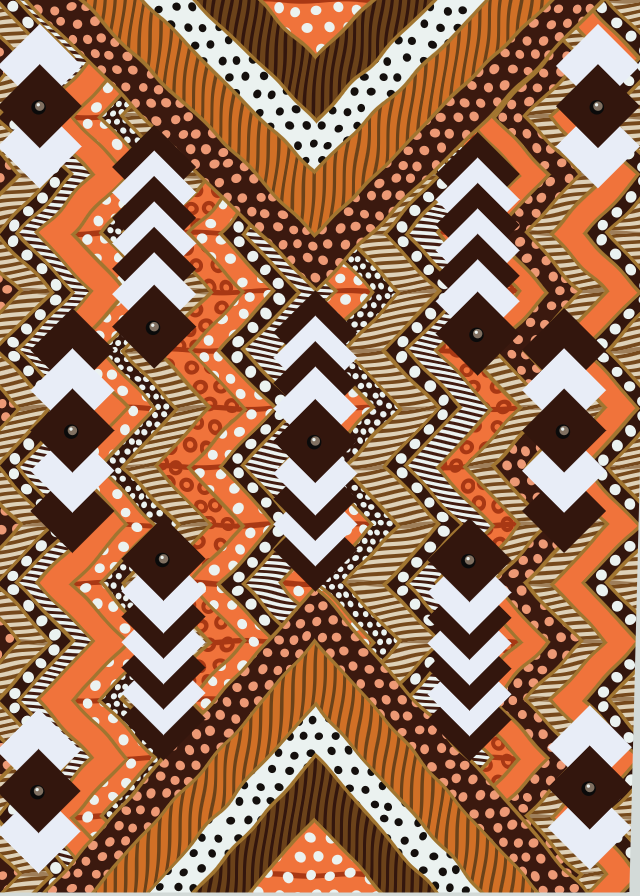
This pattern is drawn by a Shadertoy shader. Its source:

```glsl
// Hand-painted zigzag bands between two dotted chevrons, overlaid with stacked paper diamonds.
#define SIZE vec2(5.48, 7.68)
#define PX (SIZE.y / iResolution.y)
#define AXIS 2.70
#define ZIG 0.94
#define DIAMOND 0.36
#define OUTLINE 0.015
#define WOBBLE 0.010

const vec3 DARK = vec3(0.20, 0.085, 0.05);
const vec3 PALE = vec3(0.92, 0.95, 0.94);
const vec3 PAPER = vec3(0.91, 0.93, 0.97);
const vec3 ORANGE = vec3(0.94, 0.45, 0.23);
const vec3 OCHRE = vec3(0.82, 0.44, 0.15);
const vec3 GOLD = vec3(0.63, 0.46, 0.19);
const vec3 UMBER = vec3(0.42, 0.26, 0.10);
const vec3 CREAM = vec3(0.87, 0.82, 0.72);
const vec3 PINK = vec3(0.93, 0.60, 0.46);
const vec3 RUST = vec3(0.66, 0.22, 0.08);

// Left border and paint kind of each zigzag band
const float EDGE[23] = float[23](-0.30, -0.03, 0.15, 0.32, 0.62, 0.86, 1.05, 1.33, 1.62, 1.88, 2.08,
    2.40, 2.72, 2.95, 3.29, 3.48, 3.74, 3.98, 4.22, 4.50, 4.72, 5.00, 5.20);
const int KIND[23] = int[23](1, 2, 3, 4, 5, 6, 1, 7, 5, 2, 3, 5, 6, 1, 2, 3, 7, 4, 0, 1, 4, 2, 1);

// Depth and paint kind of each chevron band, from outside in
const float CHEVRON[5] = float[5](0.0, 0.47, 1.00, 1.45, 1.99);
const int CHEVRON_KIND[5] = int[5](0, 8, 9, 10, 5);

// Diamond stacks: centre x, centre y, pieces above, pieces below
const vec4 STACK[11] = vec4[11](
    vec4(0.34, 0.91, 1, 1), vec4(5.12, 0.91, 1, 1), vec4(0.33, 6.78, 1, 1), vec4(5.05, 6.75, 1, 1),
    vec4(1.32, 2.80, 6, 0), vec4(4.09, 2.86, 6, 0), vec4(1.40, 4.79, 0, 6), vec4(4.02, 4.80, 0, 6),
    vec4(0.62, 3.69, 2, 2), vec4(4.83, 3.69, 2, 2), vec4(2.70, 3.78, 4, 4));

float fill(float d) { return clamp(0.5 - d / PX, 0.0, 1.0); }

vec2 hash2(vec2 p) {
    return fract(sin(vec2(dot(p, vec2(127.1, 311.7)), dot(p, vec2(269.5, 183.3)))) * 437.58);
}

// Distance to the centre of the nearest scattered dot
float dots(vec2 p, float cell) {
    vec2 q = p / cell;
    q.x += 0.5 * mod(floor(q.y), 2.0);
    return length(fract(q) - 0.5 - 0.3 * (hash2(floor(q)) - 0.5)) * cell;
}

float hatch(float t, float gap, float halfWidth) {
    return fill(abs(fract(t / gap) - 0.5) * gap - halfWidth);
}

// Sideways shift of the zigzag, pointing right at half heights
float zigzag(float y) { return ZIG * (0.5 - abs(fract(y) - 0.5)); }

// One row of beads that follows a zigzag with its middle at x = mid
float beadRow(vec2 p, float mid) {
    float y = (floor(p.y * 8.0) + 0.5) / 8.0;
    return length(p - vec2(mid + zigzag(y), y));
}

vec3 paint(int kind, vec2 p, float mid) {
    float tip = fill(abs(fract(p.y * 2.0 + 0.5) - 0.5) * 0.5 - 0.022);
    if (kind == 0) return mix(DARK * 1.15, PINK, fill(dots(p, 0.135) - 0.040));
    if (kind == 1) return mix(CREAM, UMBER * 1.1, max(hatch(p.y + 0.15 * p.x, 0.068, 0.016), 0.6 * tip));
    if (kind == 2) return mix(DARK, PALE, fill(beadRow(p, mid) - 0.047));
    if (kind == 3) return mix(PALE, DARK * 1.3, hatch(p.y - 0.15 * p.x, 0.056, 0.013));
    if (kind == 4) return ORANGE;
    if (kind == 5) return mix(mix(ORANGE, RUST, tip), PALE, fill(dots(p, 0.165) - 0.044));
    if (kind == 6) return mix(DARK, PALE, fill(dots(p, 0.078) - 0.026));
    if (kind == 7) return mix(ORANGE, RUST, max(tip, fill(abs(dots(p, 0.17) - 0.045) - 0.018)));
    if (kind == 8) return mix(OCHRE, UMBER, hatch(p.x + 0.1 * p.y, 0.085, 0.014));
    if (kind == 9) return mix(PALE, vec3(0.08, 0.06, 0.05), fill(dots(p, 0.145) - 0.035));
    return mix(UMBER, DARK, hatch(p.x + 0.1 * p.y, 0.072, 0.014));
}

vec3 zigzagField(vec2 p) {
    float u = p.x - zigzag(p.y), line = 1.0, mid = -0.4;
    int kind = 0;
    for (int i = 0; i < 23; i++) {
        if (u > EDGE[i]) {
            kind = KIND[i];
            mid = 0.5 * (EDGE[i] + EDGE[min(i + 1, 22)]);
        }
        line = min(line, abs(u - EDGE[i]) * 0.73);
    }
    // The plain orange band right of centre turns striped at mid height
    if (kind == 4 && abs(mid - 4.1) < 0.1 && abs(p.y - 4.0) < 1.0) kind = 1;
    return mix(paint(kind, p, mid), GOLD, fill(line - OUTLINE));
}

void mainImage(out vec4 fragColor, in vec2 fragCoord) {
    vec2 sheet = fragCoord / iResolution.xy * SIZE;
    sheet.y = SIZE.y - sheet.y;
    vec2 p = sheet + WOBBLE * sin(sheet.yx * 9.0 + 2.0 * sin(sheet * 5.0));
    vec3 col = zigzagField(p);

    // Chevrons at top and bottom
    float side = abs(p.x - AXIS);
    float depth = max(2.48 - p.y - side, p.y - 1.13 * side - 5.03);
    for (int i = 0; i < 5; i++) {
        float d = (CHEVRON[i] - depth) * 0.69;
        col = mix(col, paint(CHEVRON_KIND[i], p, 0.0), fill(d));
        col = mix(col, GOLD, fill(abs(d) - OUTLINE));
    }

    // Paper diamonds, outermost first, with a metal bead in the middle
    for (int k = 0; k < 11; k++) {
        vec2 q = sheet - STACK[k].xy;
        float count = q.y < 0.0 ? STACK[k].z : STACK[k].w;
        bool tall = max(STACK[k].z, STACK[k].w) > 3.0;
        for (float i = count; i >= 0.0; i--) {
            float lift = tall ? 0.06 * min(i, 1.0) + 0.218 * i : 0.345 * i;
            float d = (abs(q.x) + abs(abs(q.y) - lift) - DIAMOND) * 0.707;
            col = mix(col, mod(i, 2.0) < 0.5 ? DARK : PAPER, fill(d));
        }
        col = mix(col, vec3(0.04), fill(length(q - vec2(-0.01, 0.01)) - 0.062));
        col = mix(col, vec3(0.50, 0.44, 0.38), fill(length(q) - 0.04));
        col = mix(col, PALE, fill(length(q + 0.012) - 0.014));
    }

    // Bare strip at the lower right border
    float border = SIZE.x - 0.025 * max(sheet.y - 4.0, 0.0) - sheet.x;
    col = mix(col, PALE * 0.9, fill(min(border, SIZE.y - 0.03 - sheet.y)));
    fragColor = vec4(col, 1.0);
}
```
